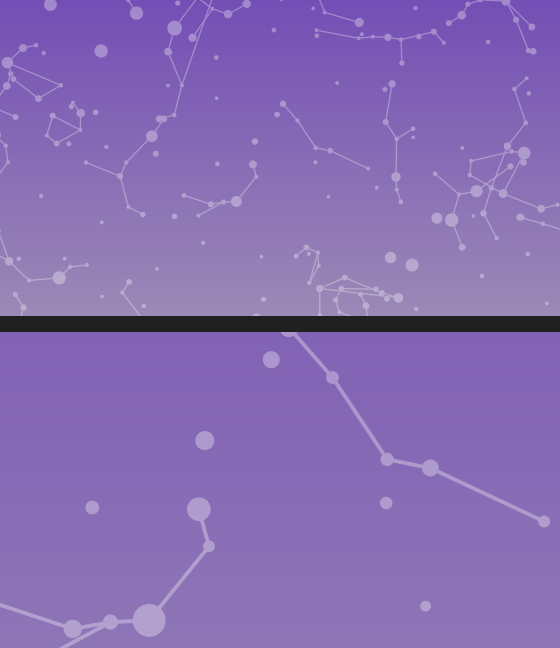
Top, the full canvas; bottom, a detail of the centre.
Write a WebGL 2 fragment shader that draws this background.

```glsl
#version 300 es
precision highp float;

uniform vec2 u_resolution;
out vec4 fragColor;

const vec3 SKY_TOP = vec3(0.454, 0.306, 0.708);
const vec3 SKY_BOTTOM = vec3(0.610, 0.537, 0.716);
const float GLOW = 0.325;
const float LINE_HALF_WIDTH = 0.0020;
const float CONSTELLATION_CELL = 0.325;
const float LOOSE_CELL = 0.168;

float hash(vec3 p) {
    p = fract(p * 0.1031);
    p += dot(p, p.zyx + 31.32);
    return fract((p.x + p.y) * p.z);
}

vec2 direction(float angle) {
    return vec2(cos(angle), sin(angle));
}

float disc(vec2 p, vec2 center, float radius) {
    return length(p - center) - radius;
}

float segment(vec2 p, vec2 a, vec2 b, float halfWidth) {
    vec2 ab = b - a;
    float t = clamp(dot(p - a, ab) / dot(ab, ab), 0.0, 1.0);
    return length(p - a - ab * t) - halfWidth;
}

// Mostly small stars, a few large ones
float starRadius(float r) {
    return 0.0062 + 0.0085 * r * r + 0.009 * pow(r, 12.0);
}

// A wandering chain of stars with an optional side arm and closed loop
float constellation(vec2 p, vec2 id) {
    float heading = 6.2832 * hash(vec3(id, 1.0));
    float count = 4.0 + floor(3.0 * hash(vec3(id, 2.0)));
    vec2 jitter = vec2(hash(vec3(id, 3.0)), hash(vec3(id, 4.0))) - 0.5;
    vec2 star = (id + 0.5 + 0.25 * jitter) * CONSTELLATION_CELL - 0.13 * direction(heading);
    vec2 joint = star;
    float d = disc(p, star, starRadius(hash(vec3(id, 5.0))));

    for (float i = 1.0; i < 7.0; i++) {
        if (i > count) break;
        float stride = hash(vec3(id, 10.0 + i));
        heading += 2.5 * (hash(vec3(id, 20.0 + i)) - 0.5);
        vec2 next = star + direction(heading) * mix(0.040, 0.145, stride * stride);
        d = min(d, segment(p, star, next, LINE_HALF_WIDTH));
        d = min(d, disc(p, next, starRadius(hash(vec3(id, 30.0 + i)))));
        star = next;
        if (i == 2.0) joint = star;
    }

    float kind = hash(vec3(id, 6.0));
    if (kind < 0.35) {
        d = min(d, segment(p, star, joint, LINE_HALF_WIDTH));
    } else if (kind < 0.8) {
        vec2 tip = joint + direction(heading + 1.8) * mix(0.06, 0.12, hash(vec3(id, 7.0)));
        d = min(d, segment(p, joint, tip, LINE_HALF_WIDTH));
        d = min(d, disc(p, tip, starRadius(hash(vec3(id, 8.0)))));
    }
    return d;
}

float constellations(vec2 p) {
    vec2 cell = floor(p / CONSTELLATION_CELL);
    float d = 1.0;
    for (float y = -1.0; y <= 1.0; y++) {
        for (float x = -1.0; x <= 1.0; x++) {
            d = min(d, constellation(p, cell + vec2(x, y)));
        }
    }
    return d;
}

// One free star per cell, kept clear of the cell border
float looseStars(vec2 p) {
    vec2 id = floor(p / LOOSE_CELL);
    if (hash(vec3(id, 51.0)) > 0.9) return 1.0;
    vec2 spot = vec2(hash(vec3(id, 52.0)), hash(vec3(id, 53.0)));
    vec2 center = (id + mix(vec2(0.16), vec2(0.84), spot)) * LOOSE_CELL;
    float size = hash(vec3(id, 54.0));
    return disc(p, center, 0.0056 + 0.0065 * size * size + 0.012 * pow(size, 10.0));
}

void main() {
    vec2 p = gl_FragCoord.xy / u_resolution.y;
    float edge = 0.7 / u_resolution.y;

    vec3 sky = mix(SKY_BOTTOM, SKY_TOP, p.y);
    vec2 shifted = p + vec2(7.3, 4.1);
    float d = min(constellations(shifted), looseStars(shifted));
    float coverage = 1.0 - smoothstep(-edge, edge, d);

    fragColor = vec4(mix(sky, vec3(1.0), GLOW * coverage), 1.0);
}
```
